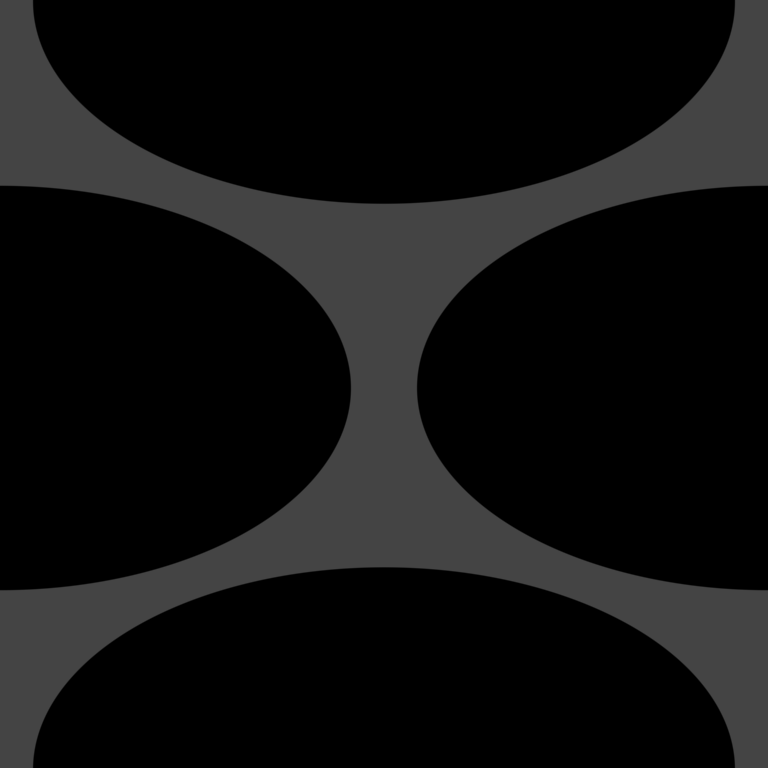
A WebGL 2 fragment shader for this pattern:

```glsl
#version 300 es
precision highp float;
// Staggered black ellipses on flat grey: one column and two rows per tile,
// the second row shifted by half a column. Offsets are wrapped to the nearest
// copy of each ellipse, so the tile repeats without a seam.

#define ELLIPSE_RADII vec2(0.457, 0.2633)
#define FIRST_CENTER  vec2(0.5, 0.998)
#define SECOND_CENTER vec2(0.0, 0.4948)
#define EDGE_SOFTNESS 0.0012
#define GROUND_COLOR  vec3(0.267)
#define ELLIPSE_COLOR vec3(0.0)

uniform vec2 u_resolution;
out vec4 fragColor;

// Offset to the nearest wrapped copy of a center
vec2 wrappedOffset(vec2 point, vec2 center) {
    vec2 offset = point - center;
    return offset - floor(offset + 0.5);
}

// Approximate signed distance, accurate near the outline
float ellipseDistance(vec2 p, vec2 radii) {
    float scaledLength = length(p / radii);
    float slope = length(p / (radii * radii));
    return scaledLength * (scaledLength - 1.0) / max(slope, 1e-4);
}

void main() {
    vec2 uv = gl_FragCoord.xy / u_resolution;

    // Union of the two staggered rows
    float first = ellipseDistance(wrappedOffset(uv, FIRST_CENTER), ELLIPSE_RADII);
    float second = ellipseDistance(wrappedOffset(uv, SECOND_CENTER), ELLIPSE_RADII);
    float outline = min(first, second);

    // Edge blend, never narrower than one pixel
    float halfEdge = max(EDGE_SOFTNESS, 0.5 / min(u_resolution.x, u_resolution.y));
    float ground = smoothstep(-halfEdge, halfEdge, outline);

    fragColor = vec4(mix(ELLIPSE_COLOR, GROUND_COLOR, ground), 1.0);
}
```
